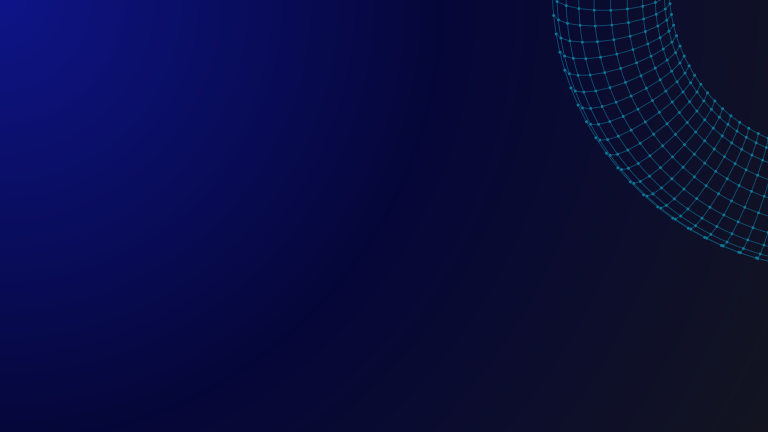
A Shadertoy shader for this background:

```glsl
const float TAU = 6.2831853;

// Backdrop: radial gradient from the upper left corner
const vec3 GLOW_COLOR = vec3(0.055, 0.08, 0.53);
const vec3 NAVY_COLOR = vec3(0.02, 0.025, 0.22);
const vec3 DUSK_COLOR = vec3(0.075, 0.08, 0.125);
const float NAVY_RADIUS = 1.02;
const float DUSK_RADIUS = 2.04;

// Wire torus, in units of the canvas height
const vec2 TORUS_CENTER = vec2(1.931, 1.036);
const float TORUS_RADIUS = 0.5174;
const float TUBE_RADIUS = 0.1366;
const vec2 TILT_SHIFT = vec2(0.0, -0.0417);
const int RING_COUNT = 11;
const float MERIDIAN_COUNT = 95.0;
const float MERIDIAN_PHASE = 0.53;

const vec3 WIRE_COLOR = vec3(0.05, 0.54, 0.67);
const float WIRE_HALF_WIDTH = 0.0010;
const float WIRE_OPACITY = 0.55;
const float DOT_RADIUS = 0.0034;
const float DOT_OPACITY = 0.85;

vec3 backdrop(vec2 p, float aspect) {
    float d = length(p - vec2(0.0, 1.0));
    vec3 inner = mix(GLOW_COLOR, NAVY_COLOR, clamp(d / NAVY_RADIUS, 0.0, 1.0));
    float fade = clamp((d - NAVY_RADIUS) / (DUSK_RADIUS - NAVY_RADIUS), 0.0, 1.0);
    return mix(inner, DUSK_COLOR, fade);
}

float tubeAngle(int ring) {
    return (float(ring) + 0.5) * 0.5 * TAU / float(RING_COUNT);
}

vec2 ringCenter(float phi) {
    return TORUS_CENTER + TILT_SHIFT * sin(phi);
}

float ringRadius(float phi) {
    return TORUS_RADIUS + TUBE_RADIUS * cos(phi);
}

// Grid node on a ring; theta grows from the left side downwards
vec2 gridNode(float phi, float theta) {
    return ringCenter(phi) - ringRadius(phi) * vec2(cos(theta), sin(theta));
}

float segmentDistance(vec2 p, vec2 a, vec2 b) {
    vec2 ab = b - a;
    float t = clamp(dot(p - a, ab) / dot(ab, ab), 0.0, 1.0);
    return length(p - a - ab * t);
}

// Share of a pixel covered by a thin stroke at distance d
float strokeCoverage(float d, float halfWidth, float pixel) {
    float upper = min(d + 0.5 * pixel, halfWidth);
    float lower = max(d - 0.5 * pixel, -halfWidth);
    return clamp((upper - lower) / pixel, 0.0, 1.0);
}

float wireTorus(vec2 p, float pixel) {
    float margin = TUBE_RADIUS + length(TILT_SHIFT) + DOT_RADIUS + pixel;
    if (abs(length(p - TORUS_CENTER) - TORUS_RADIUS) > margin) return 0.0;

    float wireDistance = 1.0;
    float dotDistance = 1.0;
    float stepAngle = TAU / MERIDIAN_COUNT;
    for (int ring = 0; ring < RING_COUNT; ring++) {
        float phi = tubeAngle(ring);
        float nextPhi = tubeAngle(min(ring + 1, RING_COUNT - 1));
        vec2 q = p - ringCenter(phi);
        wireDistance = min(wireDistance, abs(length(q) - ringRadius(phi)));

        // Nodes and cross links on the nearest meridians
        float nearest = floor(atan(-q.y, -q.x) / stepAngle - MERIDIAN_PHASE + 0.5);
        for (int side = -1; side <= 1; side++) {
            float theta = (nearest + float(side) + MERIDIAN_PHASE) * stepAngle;
            vec2 node = gridNode(phi, theta);
            dotDistance = min(dotDistance, length(p - node));
            if (ring < RING_COUNT - 1) {
                vec2 nextNode = gridNode(nextPhi, theta);
                wireDistance = min(wireDistance, segmentDistance(p, node, nextNode));
            }
        }
    }
    float wire = WIRE_OPACITY * strokeCoverage(wireDistance, WIRE_HALF_WIDTH, pixel);
    float dots = DOT_OPACITY * clamp((DOT_RADIUS - dotDistance) / pixel + 0.5, 0.0, 1.0);
    return max(wire, dots);
}

void mainImage(out vec4 fragColor, in vec2 fragCoord) {
    float pixel = 1.0 / iResolution.y;
    vec2 p = fragCoord * pixel;
    vec3 color = backdrop(p, iResolution.x * pixel);
    color = mix(color, WIRE_COLOR, wireTorus(p, pixel));
    fragColor = vec4(color, 1.0);
}
```
